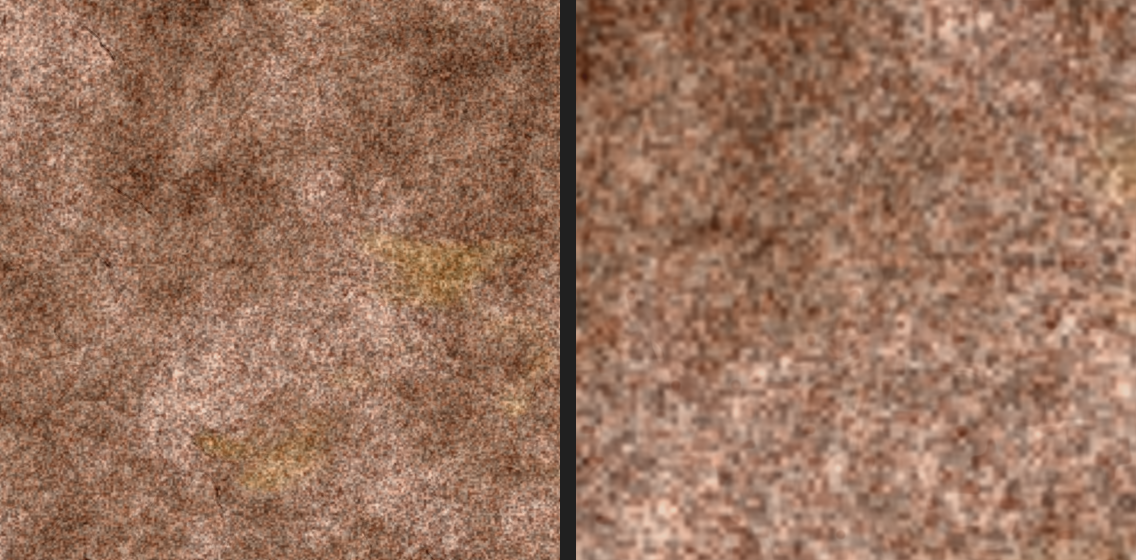
Left, the full canvas; right, a detail of the centre.
A WebGL 2 fragment shader for this texture:

```glsl
#version 300 es
precision highp float;
// Weathered brown rock face with pale crust, rusty grains and short curved ledges.

uniform vec2 u_resolution;
out vec4 fragColor;

const vec3 ROCK = vec3(0.575, 0.423, 0.333);
const vec3 LIGHT_AXIS = vec3(1.0, 0.98, 0.93);
const vec3 OCHRE_SHIFT = vec3(0.055, 0.045, -0.035);
const vec3 RUST_SHIFT = vec3(0.032, -0.012, -0.026);
const vec3 COOL_SHIFT = vec3(-0.008, 0.0, 0.022);

// Two random values in 0..1 for an integer cell
vec2 hash2(vec2 cell) {
    uvec2 k = uvec2(ivec2(cell) + 4096) * 1664525u + 1013904223u;
    k.x += k.y * 1664525u;
    k.y += k.x * 1664525u;
    k ^= k >> 16u;
    k.x += k.y * 1664525u;
    k.y += k.x * 1664525u;
    k ^= k >> 16u;
    return vec2(k & 65535u) / 65535.0;
}

// Smooth value noise in -1..1
float noise(vec2 p) {
    vec2 cell = floor(p);
    vec2 f = fract(p);
    f = f * f * (3.0 - 2.0 * f);
    float low = mix(hash2(cell).x, hash2(cell + vec2(1, 0)).x, f.x);
    float high = mix(hash2(cell + vec2(0, 1)).x, hash2(cell + vec2(1, 1)).x, f.x);
    return mix(low, high, f.y) * 2.0 - 1.0;
}

float fbm(vec2 p, int octaves, float gain) {
    float sum = 0.0;
    float amplitude = 1.0;
    for (int i = 0; i < octaves; i++) {
        sum += amplitude * noise(p);
        p = mat2(1.6, 1.2, -1.2, 1.6) * p + 17.3;
        amplitude *= gain;
    }
    return sum;
}

// Scattered curved ledges: x = shadow, y = lit rim
vec2 ledges(vec2 p) {
    vec2 result = vec2(0.0);
    for (int j = -1; j <= 1; j++) {
        for (int i = -1; i <= 1; i++) {
            vec2 cell = floor(p) + vec2(i, j);
            vec2 shape = hash2(cell + 57.0);
            vec2 kind = hash2(cell + 211.0);
            vec2 d = p - cell - hash2(cell);
            float angle = mix(-1.65, -0.25, shape.x);
            vec2 along = vec2(cos(angle), sin(angle));
            float x = dot(d, along);
            float y = dot(d, vec2(-along.y, along.x));
            y += (shape.y - 0.25) * 1.8 * x * x;

            float halfLength = mix(0.14, 0.36, kind.y);
            float taper = 1.0 - smoothstep(0.35, 1.0, abs(x) / halfLength);
            taper *= step(0.42, kind.x) * mix(0.5, 1.0, kind.y);
            float core = 1.0 - smoothstep(0.004, 0.028, abs(y));
            float side = smoothstep(-0.01, 0.01, y);
            float shade = side * exp(-max(y, 0.0) / 0.07);
            float rim = (1.0 - side) * exp(min(y, 0.0) / 0.08);
            result = max(result, taper * vec2(max(core, 0.55 * shade), rim));
        }
    }
    return result;
}

void main() {
    vec2 uv = gl_FragCoord.xy / u_resolution.y;

    // Irregular outlines for every larger feature
    vec2 warp = vec2(fbm(uv * 7.0, 5, 0.55), fbm(uv * 7.0 + 31.0, 5, 0.55));
    vec2 q = uv + 0.024 * warp;

    // Broad patches, flaky crust and its slope towards the light
    float patches = fbm(q * 3.4 + 5.0, 4, 0.58);
    float crust = fbm(q * 14.0, 5, 0.76);
    float relief = crust - fbm((q + vec2(-0.0035, 0.0035)) * 14.0, 5, 0.76);

    // Fine mineral grain, stronger on the pale crust
    float grain = 0.5 * noise(uv * 135.0) + 0.85 * noise(uv * 245.0 + 40.0);
    float pale = smoothstep(0.0, 0.9, patches + 0.35 * crust);
    float pits = smoothstep(0.4, 0.85, noise(uv * 112.0 + 9.0));
    float flecks = smoothstep(0.35, 0.85, noise(q * 78.0 + 63.0));

    float light = 0.1 * patches + 0.07 * crust + 0.045 * relief;
    light += grain * mix(0.145, 0.18, pale);
    light += 0.07 * flecks * (0.4 + pale) - 0.1 * pits * (0.4 + 0.6 * pale);

    // Ledges
    vec2 ledge = ledges(q * 5.0 + 0.3);
    light += 0.075 * ledge.y - 0.25 * ledge.x * (0.85 + 0.3 * noise(uv * 60.0));

    // Mineral tints
    float ochre = smoothstep(0.45, 1.0, fbm(q * vec2(4.0, 5.5) + 70.0, 3, 0.5));
    float rust = noise(uv * 125.0 + 83.0) + 0.6 * pits;
    vec3 colour = ROCK + LIGHT_AXIS * light;
    colour += OCHRE_SHIFT * ochre + RUST_SHIFT * rust + COOL_SHIFT * pale;

    // Keep deep shadows warm and highlights chalky
    colour = clamp(colour, vec3(0.17, 0.1, 0.065), vec3(0.91, 0.81, 0.74));
    fragColor = vec4(colour, 1.0);
}
```
